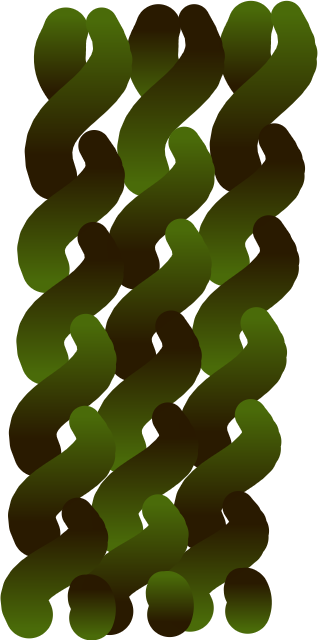
A WebGL 2 fragment shader for this pattern:

```glsl
#version 300 es
precision highp float;

uniform vec2 u_resolution;
out vec4 fragColor;

const float CANVAS_HEIGHT = 768.0;  // design units, y measured downward
const int COLUMNS = 3;
const int STRANDS = 8;              // top stub, six S curves, bottom stub
const int SEGMENTS = 16;
const vec3 LEAF_GREEN = vec3(0.29, 0.42, 0.035);
const vec3 BARK_BROWN = vec3(0.16, 0.10, 0.0);
const vec3 PAPER = vec3(1.0);

struct Strand {
    vec2 head, bendA, bendB, tail;
    float headRadius, tailRadius;
};

vec2 cubicBezier(Strand s, float t) {
    float u = 1.0 - t;
    return u * u * u * s.head + 3.0 * u * u * t * s.bendA
         + 3.0 * u * t * t * s.bendB + t * t * t * s.tail;
}

float strandRadius(Strand s, float t) {
    return mix(s.headRadius, s.tailRadius, smoothstep(0.0, 0.32, t));
}

// Distance to a segment whose radius changes along its length
float taperedSegment(vec2 p, vec2 a, vec2 b, float radiusA, float radiusB) {
    vec2 axis = b - a;
    float h = clamp(dot(p - a, axis) / dot(axis, axis), 0.0, 1.0);
    return length(p - a - axis * h) - mix(radiusA, radiusB, h);
}

float strandDistance(vec2 p, Strand s) {
    float d = 1e5;
    vec2 a = s.head;
    float radiusA = s.headRadius;
    for (int k = 1; k <= SEGMENTS; k++) {
        float t = float(k) / float(SEGMENTS);
        vec2 b = cubicBezier(s, t);
        float radiusB = strandRadius(s, t);
        d = min(d, taperedSegment(p, a, b, radiusA, radiusB));
        a = b;
        radiusA = radiusB;
    }
    return d;
}

// Heads lean left going down, and the columns draw closer together
vec2 headPosition(float column, float row) {
    float sway = mod(row, 2.0) > 0.5 ? 2.0 : -2.0;
    float spacing = 111.0 - 2.9 * (row - 1.0);
    vec2 head = vec2(120.0 - 5.0 * (row - 1.0) + sway, 175.0 + 110.3 * (row - 2.0));
    if (row < 1.5) head.y = 28.0;
    return head + vec2(spacing, -4.0) * column;
}

Strand makeStrand(int column, int row) {
    vec2 head = headPosition(float(column), float(row));
    // Top stub
    if (row == 0) {
        head = headPosition(float(column), 1.0) + vec2(-43.0, 8.0);
        return Strand(head, head + vec2(-12.0, 35.0), head + vec2(-10.0, 50.0),
                      head + vec2(12.0, 75.0), 27.0, 31.0);
    }
    // Bottom stub
    if (row == STRANDS - 1) {
        head += vec2(10.0, -18.0);
        return Strand(head, head + vec2(8.0, 8.0), head + vec2(13.0, 20.0),
                      head + vec2(8.0, 33.0), 19.0, 27.0);
    }
    // S curve: long at the top, shortening toward the foot
    float stretch = row == 1 ? 1.24 : 1.0 - 0.09 * max(float(row) - 4.0, 0.0);
    vec2 size = vec2(1.0, stretch);
    return Strand(head, head + vec2(55.0, 75.0) * size, head + vec2(-95.0, 75.0) * size,
                  head + vec2(-58.0, 148.0) * size, 19.0, 28.5);
}

// Vertical fade between the two tones, with flat ends
vec3 strandColor(float y, Strand s, bool brownOnTop) {
    float top = s.head.y - s.headRadius;
    float bottom = s.tail.y + s.tailRadius;
    float t = (y - top) / (bottom - top);
    if (brownOnTop) t = 1.0 - t;
    return mix(LEAF_GREEN, BARK_BROWN, clamp((t - 0.07) / 0.7, 0.0, 1.0));
}

void main() {
    float unit = CANVAS_HEIGHT / u_resolution.y;
    vec2 p = vec2(gl_FragCoord.x, u_resolution.y - gl_FragCoord.y) * unit;
    vec3 color = PAPER;

    // Right column first, so each column overlaps its right neighbour
    for (int column = COLUMNS - 1; column >= 0; column--) {
        for (int row = 0; row < STRANDS; row++) {
            Strand s = makeStrand(column, row);
            // Skip strands far above or below
            if (p.y < s.head.y - 40.0 || p.y > s.tail.y + 40.0) continue;
            float coverage = clamp(0.5 - strandDistance(p, s) / unit, 0.0, 1.0);
            // Tones swap every two strands and on every column
            bool brownOnTop = (row / 2 + column) % 2 == 1;
            color = mix(color, strandColor(p.y, s, brownOnTop), coverage);
        }
    }
    fragColor = vec4(color, 1.0);
}
```
